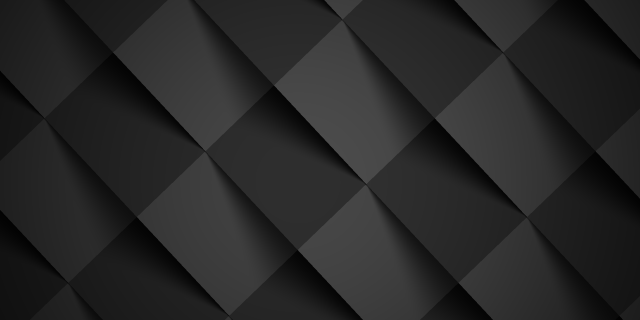
This background is drawn by a WebGL 1 fragment shader. Its source:

```glsl
precision highp float;

uniform vec2 u_resolution;

const vec2 LATTICE_NODE = vec2(0.1445, -0.0755);
const vec2 LONG_EDGE = vec2(0.2884, -0.3086);
const vec2 SHORT_EDGE = vec2(-0.2142, -0.2057);
const vec3 LIGHT_TILE = vec3(0.285);
const vec3 DARK_TILE = vec3(0.185);
const float SHADOW_REACH = 0.65;
const int SAMPLES = 3;

// Coordinates of p along two skewed axes
vec2 toLattice(vec2 p, vec2 axisA, vec2 axisB) {
    float area = axisA.x * axisB.y - axisA.y * axisB.x;
    return vec2(p.x * axisB.y - p.y * axisB.x,
                axisA.x * p.y - axisA.y * p.x) / area;
}

// Wedge of shade below the long upper edge; swell runs from 0 to 1
float edgeShade(float depth, float swell, float reach, float darkest) {
    float width = max(reach * swell, 0.015);
    return mix(darkest, 1.0, smoothstep(-0.12 * width, width, depth));
}

// Light falling off from a centre
float vignette(vec2 p, vec2 center, vec2 radius) {
    vec2 q = (p - center) / radius;
    return exp(-dot(q, q));
}

vec3 tileColor(vec2 lattice) {
    vec2 cell = floor(lattice);
    vec2 local = lattice - cell;
    float isDark = mod(cell.x + cell.y, 2.0);

    // The shade widens along a light tile and narrows along the next dark one
    float swell = mix(local.x, 1.0 - local.x, isDark);
    float shade = edgeShade(local.y, swell, SHADOW_REACH, mix(0.27, 0.08, isDark));
    float sheen = mix(0.96, 1.03, local.y);
    return mix(LIGHT_TILE, DARK_TILE, isDark) * shade * sheen;
}

void main() {
    // Average a small grid of samples to smooth the tile edges
    vec3 color = vec3(0.0);
    for (int i = 0; i < SAMPLES; i++) {
        for (int j = 0; j < SAMPLES; j++) {
            vec2 offset = (vec2(float(i), float(j)) + 0.5) / float(SAMPLES) - 0.5;
            vec2 p = (gl_FragCoord.xy + offset - 0.5 * u_resolution) / u_resolution.y;
            color += tileColor(toLattice(p - LATTICE_NODE, LONG_EDGE, SHORT_EDGE));
        }
    }
    color /= float(SAMPLES * SAMPLES);

    vec2 middle = (gl_FragCoord.xy - 0.5 * u_resolution) / u_resolution.y;
    color *= vignette(middle, vec2(0.04, 0.03), vec2(1.12, 1.1));
    gl_FragColor = vec4(color, 1.0);
}
```
